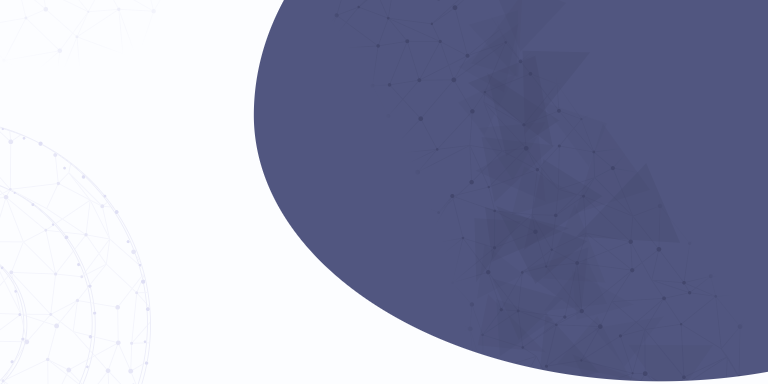
Give the GLSL for this background, as a WebGL 1 fragment shader.

```glsl
precision highp float;
// Pale backdrop with a large slate-blue oval, faceted shards, dotted webs and a ringed globe.

uniform vec2 u_resolution;

// Colours
const vec3 PAPER = vec3(0.988, 0.992, 1.0);
const vec3 SLATE = vec3(0.318, 0.338, 0.502);
const vec3 SHARD = vec3(0.255, 0.270, 0.405);
const vec3 INK = vec3(0.225, 0.240, 0.380);
const vec3 LAVENDER = vec3(0.76, 0.76, 0.91);

// Layout, in canvas heights
const vec2 OVAL_CENTER = vec2(1.719, 0.70);
const float OVAL_WIDTH = 1.058;
const float OVAL_DROP = 0.693;
const float OVAL_RISE = 0.794;
const vec2 GLOBE_CENTER = vec2(-0.140, 0.154);
const vec3 GLOBE_RINGS = vec3(0.532, 0.388, 0.210);
const float WEB_CELL = 0.083;
const float DOT_RADIUS = 0.0058;
const float LINE_HALF = 0.0011;
const int SHARD_COUNT = 32;

float px; // height of one pixel

vec2 hash2(vec2 p) {
  vec3 q = fract(p.xyx * vec3(0.1031, 0.1030, 0.0973));
  q += dot(q, q.yzx + 33.33);
  return fract((q.xx + q.yz) * q.zy);
}

// Antialiased fill of a shape whose inside depth is positive
float fill(float depth) {
  return clamp(depth / px + 0.5, 0.0, 1.0);
}

float segment(vec2 p, vec2 a, vec2 b) {
  vec2 e = b - a;
  float t = clamp(dot(p - a, e) / dot(e, e), 0.0, 1.0);
  return fill(LINE_HALF - length(p - a - e * t));
}

float edgeDepth(vec2 p, vec2 a, vec2 b) {
  vec2 e = normalize(b - a);
  return e.x * (p.y - a.y) - e.y * (p.x - a.x);
}

// Depth inside the oval; its upper half is taller than its lower half
float ovalDepth(vec2 p) {
  vec2 q = p - OVAL_CENTER;
  vec2 radii = vec2(OVAL_WIDTH, q.y > 0.0 ? OVAL_RISE : OVAL_DROP);
  float k = length(q / radii);
  return k * (1.0 - k) / max(length(q / (radii * radii)), 0.001);
}

vec2 webNode(vec2 cell) {
  return (cell + 0.1 + 0.8 * hash2(cell)) * WEB_CELL;
}

// Jittered grid of linked nodes: x holds dots, y holds lines
vec2 web(vec2 p) {
  vec2 base = floor(p / WEB_CELL);
  vec2 ink = vec2(0.0);
  for (int j = -1; j <= 1; j++) {
    for (int i = -1; i <= 1; i++) {
      vec2 cell = base + vec2(float(i), float(j));
      vec2 node = webNode(cell);
      vec2 h = hash2(cell + 71.0);
      float radius = DOT_RADIUS * (0.5 + 0.6 * h.y);
      ink.x = max(ink.x, step(h.x, 0.8) * fill(radius - length(p - node)));
      float links = segment(p, node, webNode(cell + vec2(1.0, 0.0))) * step(h.y, 0.75);
      links = max(links, segment(p, node, webNode(cell + vec2(0.0, 1.0))) * step(0.2, h.x));
      links = max(links, segment(p, node, webNode(cell + vec2(1.0, h.x < 0.5 ? 1.0 : -1.0))));
      ink.y = max(ink.y, links);
    }
  }
  return ink;
}

// Translucent triangles spread along a band that widens downward
float shards(vec2 p) {
  float clear = 1.0;
  for (int i = 0; i < SHARD_COUNT; i++) {
    float id = float(i);
    vec2 h = hash2(vec2(id, 3.7));
    vec2 k = hash2(vec2(id, 19.3));
    float s = pow((id + 0.5) / float(SHARD_COUNT), 0.8);
    vec2 center = vec2(1.36 + 0.28 * s * s + (h.x - 0.5) * (0.2 + 0.46 * s), 1.0 - s);
    vec3 angle = h.y * 6.283 + vec3(0.0, 1.7 + 0.7 * k.x, 4.0 + 0.6 * k.y);
    vec3 reach = 0.06 + 0.10 * vec3(k.x, k.y, h.x);
    vec2 a = center + reach.x * vec2(cos(angle.x), sin(angle.x));
    vec2 b = center + reach.y * vec2(cos(angle.y), sin(angle.y));
    vec2 c = center + reach.z * vec2(cos(angle.z), sin(angle.z));
    float depth = min(edgeDepth(p, a, b), min(edgeDepth(p, b, c), edgeDepth(p, c, a)));
    clear *= 1.0 - fill(depth) * (0.10 + 0.16 * k.y);
  }
  return 1.0 - clear;
}

// One globe ring: a doubled thin arc carrying beads at uneven angles
vec2 ring(vec2 q, float radius) {
  float count = floor(radius * 95.0);
  float turn = atan(q.y, q.x) / 6.28318 * count;
  vec2 h = hash2(vec2(floor(turn), count));
  float angle = (floor(turn) + 0.25 + 0.5 * h.x) / count * 6.28318;
  vec2 bead = (radius - 0.022 * h.y * h.y) * vec2(cos(angle), sin(angle));
  float arc = fill(LINE_HALF - abs(length(q) - radius));
  arc = max(arc, fill(LINE_HALF - abs(length(q - vec2(-0.008, 0.004)) - radius)));
  return vec2(fill(DOT_RADIUS * (0.5 + 0.5 * h.x) - length(q - bead)), arc);
}

void main() {
  px = 1.0 / u_resolution.y;
  vec2 p = gl_FragCoord.xy * px;
  vec2 mesh = web(p);

  // Globe and corner web on the pale side
  vec2 q = p - GLOBE_CENTER;
  vec2 rings = max(ring(q, GLOBE_RINGS.x), max(ring(q, GLOBE_RINGS.y), ring(q, GLOBE_RINGS.z)));
  float globe = fill(GLOBE_RINGS.x - length(q));
  float corner = 1.0 - smoothstep(0.7, 1.05, length((p - vec2(0.13, 1.0)) / vec2(0.33, 0.18)));
  float pale = max(rings.x * 0.5, rings.y * 0.28);
  pale = max(pale, globe * max(mesh.x * 0.38, mesh.y * 0.16));
  pale = max(pale, corner * max(mesh.x * 0.24, mesh.y * 0.09));
  vec3 color = mix(PAPER, LAVENDER, pale);

  // Shards and a diagonal band of web on the oval
  float s = 1.0 - p.y;
  float offset = abs(p.x - (1.03 + 0.9 * s - 0.3 * s * s)) / (0.21 + 0.2 * s);
  float band = 1.0 - smoothstep(0.75, 1.05, offset);
  vec3 oval = mix(SLATE, SHARD, shards(p));
  oval = mix(oval, INK, band * max(mesh.x * 0.6, mesh.y * 0.17));
  gl_FragColor = vec4(mix(color, oval, fill(ovalDepth(p))), 1.0);
}
```
